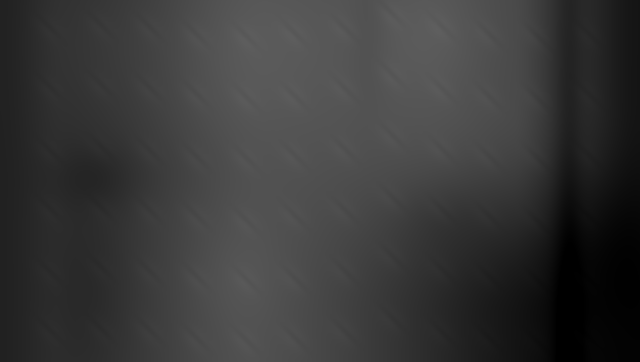
This background is drawn by a Shadertoy shader. Its source:

```glsl
// A soft charcoal backdrop: a broad grey glow that fades into dark edges,
// built from smooth ramps and Gaussian blobs, then overlaid with a jittered
// grid of faint diagonal streaks.

const vec2 GRID_SIZE = vec2(12.0, 6.0);
const vec2 GRID_STEP = vec2(0.0761, 0.168);
const vec2 FIRST_STREAK = vec2(0.081, 0.075);

float hash(vec2 p) {
    return fract(sin(dot(p, vec2(127.1, 311.7))) * 43758.55);
}

// One-dimensional Gaussian
float bell(float x, float radius) {
    float d = x / radius;
    return exp(-d * d);
}

// Gaussian blob with separate horizontal and vertical radii
float blob(vec2 uv, vec2 center, vec2 radius) {
    vec2 d = (uv - center) / radius;
    return exp(-dot(d, d));
}

// Broad light and shadow across the canvas
float backdropTone(vec2 uv) {
    // Rise from the left edge to the centre
    float tone = 0.13 + 0.05 * smoothstep(0.0, 0.10, uv.x);
    tone += 0.14 * smoothstep(0.10, 0.42, uv.x);

    // Falloff along the right edge
    tone -= 0.04 * smoothstep(0.66, 0.86, uv.x);
    tone -= 0.11 * smoothstep(0.80, 0.90, uv.x);
    tone -= 0.09 * smoothstep(0.90, 1.00, uv.x);

    // Soft highlights
    tone += 0.025 * blob(uv, vec2(0.15, 0.88), vec2(0.10, 0.22));
    tone += 0.035 * blob(uv, vec2(0.39, 0.86), vec2(0.16, 0.22));
    tone += 0.035 * blob(uv, vec2(0.67, 0.90), vec2(0.09, 0.18));
    tone += 0.020 * blob(uv, vec2(0.37, 0.23), vec2(0.08, 0.14));

    // Soft dim patches
    tone -= 0.040 * blob(uv, vec2(0.15, 0.51), vec2(0.07, 0.09));
    tone -= 0.010 * blob(uv, vec2(0.29, 0.53), vec2(0.10, 0.10));
    tone -= 0.025 * blob(uv, vec2(0.14, 0.20), vec2(0.06, 0.22));
    tone -= 0.020 * blob(uv, vec2(0.575, 0.90), vec2(0.03, 0.20));

    // Wide shadow deepening towards the lower right corner
    float low = 1.0 - smoothstep(0.12, 0.70, uv.y);
    tone *= 1.0 - 0.86 * low * smoothstep(0.35, 0.95, uv.x);
    tone -= 0.025 * blob(uv, vec2(0.69, 0.40), vec2(0.07, 0.10));
    tone -= 0.030 * blob(uv, vec2(0.95, 0.35), vec2(0.07, 0.18));

    // Dark vertical fold, stronger towards the bottom
    tone -= mix(0.07, 0.03, uv.y) * bell(uv.x - 0.888, 0.022);
    return max(tone, 0.0);
}

// Light smear split by a soft dark line, running down to the right
float streak(vec2 d) {
    float along = dot(d, vec2(0.7071, -0.7071));
    float across = dot(d, vec2(0.7071));
    float smear = bell(across + 0.004, 0.024);
    float line = bell(across, 0.009);
    return (smear - 1.2 * line) * bell(along, 0.044);
}

// One streak per grid cell, with columns riding a slow wave
float streakGrid(vec2 uv, float aspect) {
    vec2 grid = (uv - FIRST_STREAK) / GRID_STEP + 0.5;
    float column = floor(grid.x);
    float wave = 0.018 * cos(1.05 * (column - 7.0)) + 0.030 * bell(column - 7.0, 0.5);
    grid.y -= wave / GRID_STEP.y;
    vec2 cell = floor(grid);
    if (any(lessThan(cell, vec2(0.0))) || any(greaterThanEqual(cell, GRID_SIZE))) {
        return 0.0;
    }
    vec2 local = (fract(grid) - 0.5) * GRID_STEP * vec2(aspect, 1.0);
    vec2 jitter = vec2(hash(vec2(column, 3.0)), hash(cell + 11.0)) - 0.5;
    return streak(local - 0.008 * jitter);
}

void mainImage(out vec4 fragColor, in vec2 fragCoord) {
    vec2 uv = fragCoord / iResolution.xy;
    float aspect = iResolution.x / iResolution.y;

    float tone = backdropTone(uv);
    tone += streakGrid(uv, aspect) * (0.006 + 0.050 * tone);
    fragColor = vec4(vec3(clamp(tone, 0.0, 1.0)), 1.0);
}
```
